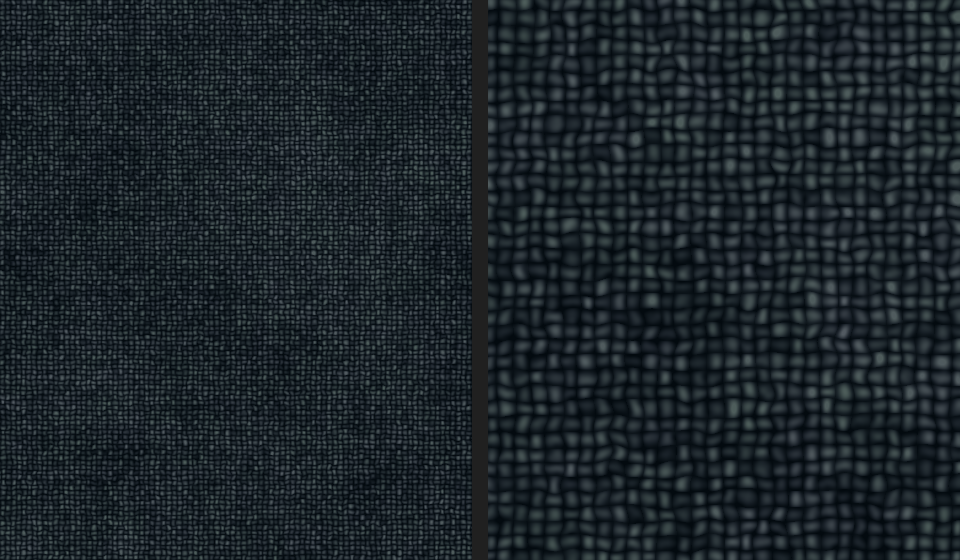
Left, the full canvas; right, a detail of the centre.
This texture is drawn by a Shadertoy shader. Its source:

```glsl
// Dark blue-green plain-weave cloth: a fine grid of rounded thread crossings,
// alternately warp-over and weft-over, with dark pinholes between them.
// Ragged threads, uneven crossings and broad faded patches add the wear.

const vec2 REPEATS = vec2(88.0, 112.0);          // crossings across and down
const vec3 SHADOW = vec3(0.012, 0.040, 0.060);
const vec3 CLOTH = vec3(0.100, 0.131, 0.160);
const vec3 HIGHLIGHT = vec3(0.275, 0.315, 0.332);
const vec3 GREEN_CAST = vec3(-0.008, 0.006, -0.012);
const float SLOW_WANDER = 0.30;                  // thread drift, in cells
const float QUICK_WANDER = 0.42;                 // raggedness, in cells
const float ELONGATION = 0.40;                   // stretch along the upper thread
const float ALTERNATION = 0.13;                  // warp crossings catch more light
const float CROSSING_VARIATION = 0.70;
const float THREAD_VARIATION = 0.24;
const float PATCH_VARIATION = 0.27;
const float GRAIN = 0.20;
const float CONTRAST = 0.84;
const float BRIDGING = 0.38;                     // thread visible between crowns
const float MEAN_RELIEF = 0.44;
const float CLOTH_TONE = 0.34;
const float PI = 3.14159265;

float hash(vec2 p) {
    vec3 q = fract(vec3(p.xyx) * 0.1031);
    q += dot(q, q.yzx + 33.33);
    return fract((q.x + q.y) * q.z);
}

float noise(vec2 p) {
    vec2 i = floor(p), f = fract(p);
    f = f * f * (3.0 - 2.0 * f);
    return mix(mix(hash(i), hash(i + vec2(1, 0)), f.x),
               mix(hash(i + vec2(0, 1)), hash(i + vec2(1, 1)), f.x), f.y);
}

float fbm(vec2 p) {
    float sum = 0.0, amplitude = 0.5;
    for (int i = 0; i < 4; i++) {
        sum += amplitude * noise(p);
        p = p * 2.03 + 17.1;
        amplitude *= 0.5;
    }
    return sum / 0.9375;
}

// Bend the regular grid so that threads drift sideways along their length
vec2 wander(vec2 g) {
    vec2 slow = vec2(noise(g * vec2(0.15, 0.07) + 3.7),
                     noise(g * vec2(0.07, 0.15) + 41.3)) - 0.5;
    vec2 quick = vec2(noise(g * 0.83 + 71.9), noise(g * 0.83 + 97.2)) - 0.5;
    return g + SLOW_WANDER * slow + QUICK_WANDER * quick;
}

// Rounded height of one crossing, 1 at its crown and 0 in the pinholes
float crossingRelief(vec2 local, float warpOver) {
    vec2 arch = abs(cos(PI * local));
    vec2 stretch = vec2(warpOver, -warpOver) * ELONGATION;
    vec2 profile = pow(arch, vec2(1.2) * (1.0 + stretch));
    return mix(profile.x * profile.y, 0.5 * (profile.x + profile.y), BRIDGING);
}

void mainImage(out vec4 fragColor, in vec2 fragCoord) {
    vec2 uv = fragCoord / iResolution.xy;
    vec2 grid = uv * REPEATS;
    vec2 threads = wander(grid);
    vec2 cell = floor(threads);
    vec2 local = fract(threads) - 0.5;

    // Over-under alternation, faded out where cells shrink below a pixel
    float warpOver = mod(cell.x + cell.y, 2.0) * 2.0 - 1.0;
    vec2 cellsPerPixel = REPEATS / iResolution.xy;
    float resolved = 1.0 - smoothstep(0.4, 1.0, max(cellsPerPixel.x, cellsPerPixel.y));
    float relief = mix(MEAN_RELIEF, crossingRelief(local, warpOver), resolved);

    // Uneven crossings, thick and thin threads, and fine fibres
    float crossing = (hash(cell + 5.0) - 0.5) * CROSSING_VARIATION + ALTERNATION * warpOver;
    float thread = (noise(vec2(cell.x * 0.9, grid.y * 0.06))
                  + noise(vec2(grid.x * 0.06, cell.y * 0.9 + 60.0)) - 1.0) * THREAD_VARIATION;
    float fibre = (noise(grid * 2.2 + 13.0) - 0.5) * GRAIN;

    // Broad worn patches
    float patches = (fbm(uv * vec2(5.0, 6.0) + 8.0) - 0.5) * PATCH_VARIATION;

    float tone = CONTRAST * relief * (1.0 + resolved * crossing + thread + patches * 1.5);
    tone = clamp(tone - 0.015 + resolved * fibre + patches * 0.25, 0.0, 1.15);

    vec3 color = mix(SHADOW, CLOTH, min(tone / CLOTH_TONE, 1.0));
    color = mix(color, HIGHLIGHT, max(tone - CLOTH_TONE, 0.0) / (1.0 - CLOTH_TONE));
    color += GREEN_CAST * tone * (noise(grid * 0.35 + 29.0) * 2.0 - 0.6);
    fragColor = vec4(clamp(color, 0.0, 1.0), 1.0);
}
```
